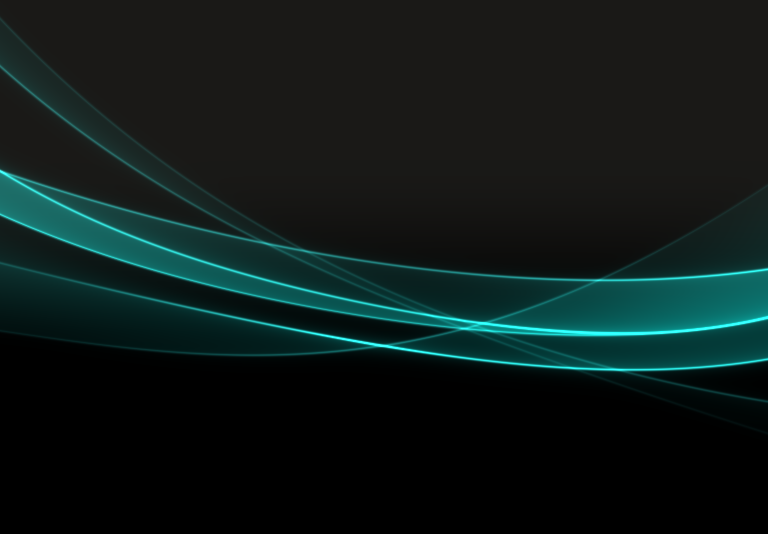
A Shadertoy shader for this background:

```glsl
const vec3 CHARCOAL = vec3(0.100, 0.098, 0.090);
const vec3 VEIL_TEAL = vec3(0.06, 1.00, 0.96);
const vec3 EDGE_TEAL = vec3(0.20, 0.86, 0.85);
const float FADE_LOW = 0.34;
const float FADE_HIGH = 0.70;
const float EDGE_WIDTH = 0.0024;
const float GLOW_WIDTH = 0.011;
const float GLOW_GAIN = 0.16;

// A curve holds its heights at five evenly spaced places across the canvas
struct Curve { vec4 heights; float last; };
const Curve CREST   = Curve(vec4(0.680, 0.575, 0.506, 0.476), 0.496);
const Curve SPINE   = Curve(vec4(0.680, 0.517, 0.425, 0.378), 0.406);
const Curve FOLD    = Curve(vec4(0.598, 0.474, 0.402, 0.372), 0.404);
const Curve KEEL    = Curve(vec4(0.508, 0.423, 0.352, 0.310), 0.327);
const Curve SWEEP   = Curve(vec4(0.380, 0.338, 0.353, 0.457), 0.654);
const Curve STRAND  = Curve(vec4(0.966, 0.658, 0.459, 0.329), 0.248);
const Curve TRAILER = Curve(vec4(0.876, 0.618, 0.444, 0.308), 0.188);

// Quartic through the five heights
float heightAt(Curve c, float x) {
    float t = 4.0 * x;
    float a = t - 1.0, b = t - 2.0, d = t - 3.0, e = t - 4.0;
    vec4 weights = vec4(a * b * d * e / 24.0, -t * b * d * e / 6.0,
                        t * a * d * e / 4.0, -t * a * b * e / 6.0);
    return dot(c.heights, weights) + c.last * t * a * b * d / 24.0;
}

// Blend of left, middle and right strengths
float along(vec3 strength, float x) {
    float leftHalf = mix(strength.x, strength.y, smoothstep(0.0, 0.5, x));
    return mix(leftHalf, strength.z, smoothstep(0.5, 1.0, x));
}

// Translucent veil between two curves, with a strength at each of them
vec3 veil(vec2 p, Curve from, Curve to, vec3 fromStrength, vec3 toStrength) {
    float a = heightAt(from, p.x), b = heightAt(to, p.x);
    float pixel = 1.0 / iResolution.y;
    float mask = clamp((p.y - min(a, b)) / pixel + 0.5, 0.0, 1.0)
               * clamp((max(a, b) - p.y) / pixel + 0.5, 0.0, 1.0);
    float span = b - a;
    span = abs(span) < 0.0001 ? 0.0001 : span;
    float s = clamp((p.y - a) / span, 0.0, 1.0);
    return VEIL_TEAL * mask * mix(along(fromStrength, p.x), along(toStrength, p.x), s);
}

// Thin lit edge with a soft halo
vec3 edge(vec2 p, Curve c, vec3 strength) {
    float h = heightAt(c, p.x);
    float slope = (heightAt(c, p.x + 0.002) - h) / 0.002 * iResolution.y / iResolution.x;
    float d = abs(p.y - h) / sqrt(1.0 + slope * slope);
    float width = max(EDGE_WIDTH, 0.7 / iResolution.y);
    float core = exp(-d * d / (width * width));
    float halo = GLOW_GAIN * exp(-d / GLOW_WIDTH);
    return along(strength, p.x) * (EDGE_TEAL * core + VEIL_TEAL * halo);
}

void mainImage(out vec4 fragColor, in vec2 fragCoord) {
    vec2 p = fragCoord / iResolution.xy;

    // Charcoal sky sinking into black
    vec3 color = CHARCOAL * smoothstep(FADE_LOW, FADE_HIGH, p.y);

    // Veils
    color += veil(p, CREST, SPINE, vec3(0.15, 0.07, 0.22), vec3(0.20, 0.12, 0.30));
    color += veil(p, SPINE, FOLD, vec3(0.30, 0.22, 0.30), vec3(0.36, 0.30, 0.30));
    color += veil(p, FOLD, KEEL, vec3(0.00, 0.00, 0.03), vec3(0.10, 0.02, 0.06));
    color += veil(p, KEEL, SWEEP, vec3(0.15, 0.12, 0.20), vec3(0.05, 0.10, 0.04));
    color += veil(p, STRAND, TRAILER, vec3(0.04, 0.02, 0.03), vec3(0.09, 0.03, 0.01));

    // Lit edges
    color += edge(p, CREST, vec3(0.40, 0.42, 0.70));
    color += edge(p, SPINE, vec3(0.55, 0.65, 0.65));
    color += edge(p, FOLD, vec3(0.50, 0.42, 0.45));
    color += edge(p, KEEL, vec3(0.16, 0.85, 0.75));
    color += edge(p, SWEEP, vec3(0.08, 0.32, 0.06));
    color += edge(p, STRAND, vec3(0.10, 0.13, 0.22));
    color += edge(p, TRAILER, vec3(0.30, 0.14, 0.05));

    // Hot spots where edges merge
    float keelHeat = exp(-pow((p.x - 0.48) / 0.07, 2.0));
    float spineHeat = exp(-pow((p.x - 0.73) / 0.12, 2.0));
    color += edge(p, KEEL, vec3(0.35)) * keelHeat;
    color += edge(p, SPINE, vec3(0.35)) * spineHeat;

    fragColor = vec4(min(color, 1.0), 1.0);
}
```
